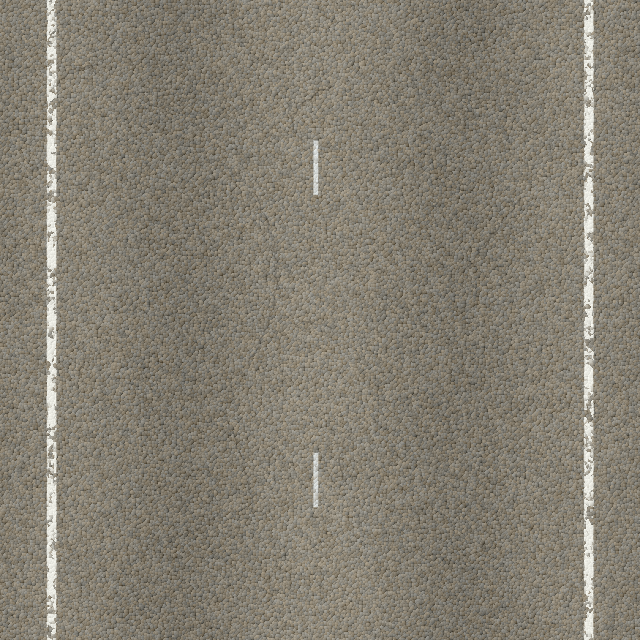
This texture is drawn by a Shadertoy shader. Its source:

```glsl
#define ASPHALT vec3(0.535, 0.511, 0.459)
#define PAINT vec3(0.92, 0.92, 0.89)
#define GRAIN_CELLS 235.0
#define WEAR_CELLS vec2(120.0, 95.0)
#define TRACK_DEPTH 0.115
#define TRACK_WIDTH 0.105
#define EDGE_HALF 0.0074
#define DASH_HALF vec2(0.0038, 0.0425)
#define CRACK_WIDTH 0.0011
#define CRACK_DEPTH 0.26
#define CRACKS 11

vec3 hash3(vec2 p) {
    vec3 q = fract(p.xyx * vec3(0.1031, 0.1030, 0.0973));
    q += dot(q, q.yxz + 33.33);
    return fract((q.xxy + q.yzz) * q.zyx);
}

// Cellular noise: xy = vector to the nearest stone, zw = its random values
vec4 cellular(vec2 p) {
    vec2 cell = floor(p);
    vec4 nearest = vec4(0.0);
    float best = 9.0;
    for (int y = -1; y <= 1; y++)
    for (int x = -1; x <= 1; x++) {
        vec2 id = cell + vec2(x, y);
        vec2 toStone = id + hash3(id).xy - p;
        float d = dot(toStone, toStone);
        if (d < best) {
            best = d;
            nearest = vec4(toStone, hash3(id + 317.0).xy);
        }
    }
    return nearest;
}

float bump(float x, float center, float width) {
    float d = (x - center) / width;
    return exp(-d * d);
}

float boxMask(vec2 p, vec2 halfSize, float soft) {
    vec2 d = abs(p) - halfSize;
    return 1.0 - smoothstep(-soft, soft, max(d.x, d.y));
}

// Distance to a bowed, slightly wavering crack from a to b
float crackDistance(vec2 p, vec2 a, vec2 b, float bow, float seed) {
    vec2 along = b - a;
    float len = length(along);
    vec2 dir = along / len;
    vec2 q = vec2(dot(p - a, dir), dot(p - a, vec2(-dir.y, dir.x)));
    float t = clamp(q.x / len, 0.0, 1.0);
    float waver = 0.0018 * sin(q.x * 190.0 + seed) + 0.0009 * sin(q.x * 430.0 + seed * 2.0);
    q.y -= bow * len * 4.0 * t * (1.0 - t) + waver;
    return length(vec2(q.x - t * len, q.y));
}

float cracks(vec2 uv, float soft) {
    vec4 ends[CRACKS] = vec4[CRACKS](
        vec4(0.397, 0.698, 0.387, 0.431), vec4(0.352, 0.349, 0.397, 0.193),
        vec4(0.228, 0.160, 0.345, 0.203), vec4(0.453, 0.837, 0.475, 0.776),
        vec4(0.458, 0.822, 0.521, 0.866), vec4(0.462, 0.492, 0.521, 0.482),
        vec4(0.723, 0.570, 0.818, 0.694), vec4(0.553, 0.329, 0.536, 0.251),
        vec4(0.592, 0.375, 0.658, 0.388), vec4(0.130, 0.466, 0.123, 0.414),
        vec4(0.096, 0.876, 0.154, 0.896));
    float mask = 0.0;
    for (int i = 0; i < CRACKS; i++) {
        float k = float(i);
        float d = crackDistance(uv, ends[i].xy, ends[i].zw, 0.15 * cos(1.3 * k), k);
        mask = max(mask, 1.0 - smoothstep(CRACK_WIDTH - soft, CRACK_WIDTH + soft, d));
    }
    return mask;
}

void mainImage(out vec4 fragColor, in vec2 fragCoord) {
    vec2 uv = fragCoord / iResolution.xy;
    float soft = 0.75 / iResolution.y;

    // Wheel tracks and broad mottling
    float tone = 1.025 - TRACK_DEPTH * (bump(uv.x, 0.275, TRACK_WIDTH) + bump(uv.x, 0.72, TRACK_WIDTH));
    tone += 0.03 * bump(uv.x, 0.5, 0.08) - 0.05 * (bump(uv.x, 0.0, 0.05) + bump(uv.x, 1.0, 0.05));
    tone += 0.012 * sin(uv.x * 17.0 + 2.0 * sin(uv.y * 9.0)) * sin(uv.y * 13.0 + uv.x * 6.0);

    // Stone grain lit from the upper left
    vec4 grain = cellular(uv * GRAIN_CELLS);
    float relief = dot(grain.xy, vec2(0.7, -0.7));
    float pit = smoothstep(0.45, 0.85, length(grain.xy));
    vec3 col = ASPHALT * tone;
    col += 0.13 * relief + 0.12 * (grain.z - 0.5) - 0.09 * pit;
    col += (grain.w - 0.5) * vec3(0.035, 0.0, -0.045);

    // Fine cracks, broken up by the grain
    col *= 1.0 - CRACK_DEPTH * cracks(uv, soft) * (0.45 + 0.55 * grain.w);

    // Worn edge lines
    float wear = 0.48 * cellular(uv * WEAR_CELLS).z + 0.4 * grain.z;
    wear += 0.07 * sin(uv.y * 47.0 + uv.x * 5.0) + 0.05 * sin(uv.y * 121.0 + uv.x * 9.0);
    float side = min(abs(uv.x - 0.0807), abs(uv.x - 0.9200));
    float ragged = 0.0012 * (grain.w - 0.5);
    float edgeLine = 1.0 - smoothstep(-soft, soft, side - EDGE_HALF + ragged);
    float coverage = 1.0 - smoothstep(0.43, 0.72, wear);
    col = mix(col, PAINT + 0.08 * relief, edgeLine * coverage);

    // Two center dashes
    vec2 dash = uv - vec2(0.4935, uv.y > 0.5 ? 0.738 : 0.25);
    float dashPaint = boxMask(dash, DASH_HALF, soft) * (0.95 - 0.55 * grain.z * grain.z);
    col = mix(col, PAINT * vec3(0.95, 0.97, 1.0) + 0.12 * relief, dashPaint);

    fragColor = vec4(clamp(col, 0.0, 1.0), 1.0);
}
```
